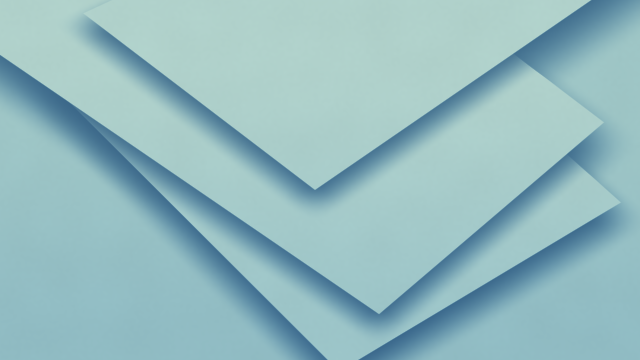
Reproduce this background procedurally as a Shadertoy shader.

```glsl
// Overlapping pale teal paper sheets with pointed corners and soft blue shadows.
#define SHADOW_BLUR 0.056
#define SHADOW_DROP 0.038
#define SHADOW_TINT vec3(0.37, 0.52, 0.69)
#define PAPER_LOW vec3(0.61, 0.77, 0.785)
#define PAPER_HIGH vec3(0.69, 0.82, 0.795)
#define DESK_LOW vec3(0.565, 0.735, 0.765)
#define DESK_HIGH vec3(0.62, 0.775, 0.775)
#define GRAIN 0.018

vec2 hashGradient(vec2 cell) {
    vec2 h = vec2(dot(cell, vec2(127.1, 311.7)), dot(cell, vec2(269.5, 183.3)));
    return 2.0 * fract(sin(h) * 43758.5) - 1.0;
}

float gradientNoise(vec2 p) {
    vec2 i = floor(p), f = fract(p);
    vec2 u = f * f * (3.0 - 2.0 * f);
    vec2 e = vec2(0.0, 1.0);
    float lower = mix(dot(hashGradient(i), f),
                      dot(hashGradient(i + e.yx), f - e.yx), u.x);
    float upper = mix(dot(hashGradient(i + e.xy), f - e.xy),
                      dot(hashGradient(i + e.yy), f - e.yy), u.x);
    return mix(lower, upper, u.y);
}

// Distance to the inner side of the line from a to b.
float innerDistance(vec2 p, vec2 a, vec2 b) {
    vec2 along = normalize(b - a);
    return dot(p - a, vec2(-along.y, along.x));
}

// Soft coverage of a convex, counterclockwise sheet.
float coverage(vec2 p, vec2 corners[4], float blur) {
    float inside = 1.0;
    for (int i = 0; i < 4; i++) {
        float d = innerDistance(p, corners[i], corners[(i + 1) % 4]);
        inside *= smoothstep(-blur, blur, d);
    }
    return inside;
}

// Shade the surface below, then lay the sheet over it.
void addSheet(vec2 p, vec2 corners[4], float height, vec3 paper,
              inout vec3 color, inout float shade, inout float level) {
    float reach = sqrt(max(height - level, 0.01));
    vec2 dropped = p + vec2(0.0, SHADOW_DROP * reach);
    float shadow = coverage(dropped, corners, SHADOW_BLUR * reach);
    shade = 1.0 - (1.0 - shade) * (1.0 - shadow);

    float cover = coverage(p, corners, 0.8 / iResolution.y);
    color = mix(color, paper, cover);
    shade *= 1.0 - cover;
    level = mix(level, height, cover);
}

void mainImage(out vec4 fragColor, in vec2 fragCoord) {
    vec2 p = fragCoord / iResolution.y;

    // Corners in units of the canvas height
    vec2 bottomSheet[4] = vec2[4](vec2(0.093, 0.815), vec2(0.942, -0.032),
                                  vec2(1.725, 0.4375), vec2(1.111, 0.986));
    vec2 middleSheet[4] = vec2[4](vec2(-0.463, 1.164), vec2(1.053, 0.127),
                                  vec2(1.678, 0.66), vec2(0.926, 1.231));
    vec2 topSheet[4] = vec2[4](vec2(0.231, 0.963), vec2(0.875, 0.472),
                               vec2(2.148, 1.347), vec2(0.833, 1.241));

    // Base tones
    vec3 paper = mix(PAPER_LOW, PAPER_HIGH, smoothstep(0.0, 0.9, p.y));
    vec3 color = mix(DESK_LOW, DESK_HIGH, smoothstep(0.0, 0.75, p.y));
    float shade = 0.0, level = 0.0;

    // Sheets from the lowest up
    addSheet(p, bottomSheet, 1.5, paper, color, shade, level);
    addSheet(p, middleSheet, 2.5, paper, color, shade, level);
    addSheet(p, topSheet, 3.5, paper, color, shade, level);
    color *= pow(SHADOW_TINT, vec3(shade));

    // Faint paper mottling
    float mottle = gradientNoise(p * 9.0) + 0.5 * gradientNoise(p * 70.0);
    color *= 1.0 + GRAIN * mottle;
    fragColor = vec4(color, 1.0);
}
```
